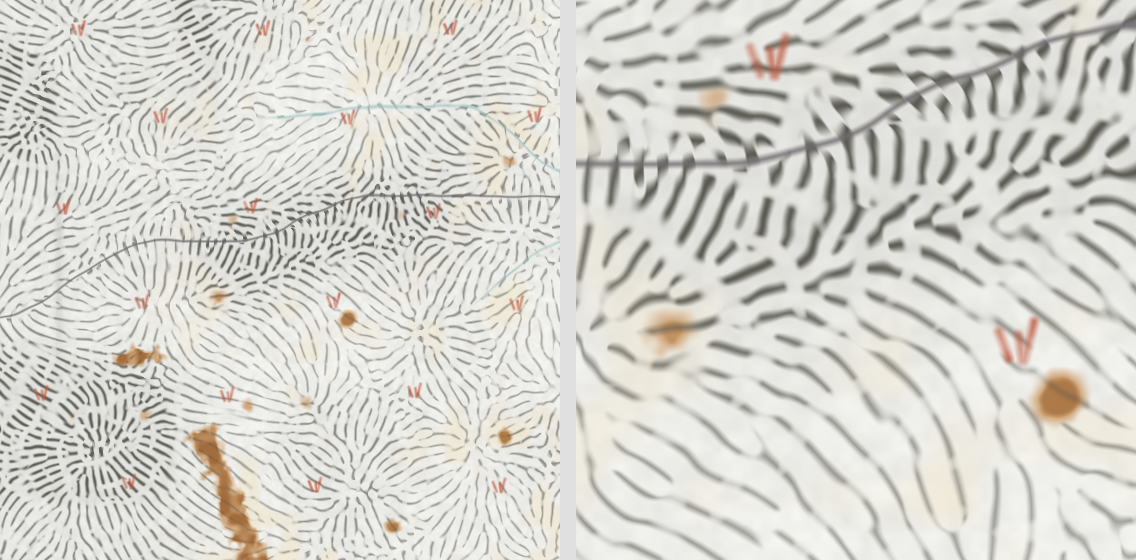
Left: the whole. Right: its middle third, enlarged.
Write a WebGL 1 fragment shader that draws this pattern.

```glsl
precision highp float;

uniform vec2 u_resolution;

const float TAU = 6.2831853;
const float WIDE_PERIOD = 0.0200;   // line spacing on gentle ground
const float TIGHT_PERIOD = 0.0150;  // line spacing on steep ground
const float DASH_PERIOD = 0.044;    // length of a hachure with its gap
const float CELL = 0.022;           // spacing of the stroke kernels
const float SOFTNESS = 0.0027;
const float THIN = 0.0013;          // half widths on gentle and steep ground
const float THICK = 0.0024;
const vec2 MARK_STEP = vec2(0.335, 0.164);
const vec2 SOUTH_SPRING = vec2(0.75, 0.42);
const vec2 WEST_HOLLOW = vec2(0.39, 0.71);
const vec3 PAPER = vec3(0.935, 0.935, 0.92);
const vec3 CREAM = vec3(0.94, 0.90, 0.80);
const vec3 INK = vec3(0.31, 0.31, 0.28);
const vec3 ROAD = vec3(0.43, 0.42, 0.43);
const vec3 WATER = vec3(0.62, 0.77, 0.77);
const vec3 OCHRE = vec3(0.80, 0.62, 0.43);
const vec3 UMBER = vec3(0.62, 0.40, 0.20);
const vec3 RED = vec3(0.74, 0.34, 0.24);

vec2 hash2(vec2 p) {
  vec3 q = fract(p.xyx * vec3(0.1031, 0.1030, 0.0973));
  q += dot(q, q.yzx + 33.33);
  return fract((q.xx + q.yz) * q.zy);
}

float noise(vec2 p) {
  vec2 i = floor(p), f = fract(p);
  f = f * f * f * (f * (f * 6.0 - 15.0) + 10.0);
  return mix(mix(hash2(i).x, hash2(i + vec2(1, 0)).x, f.x),
             mix(hash2(i + vec2(0, 1)).x, hash2(i + vec2(1, 1)).x, f.x), f.y);
}

// Signed distances to the road (x), north stream (y) and south stream (z)
vec3 courses(vec2 p) {
  float road = 0.43 + 0.14 * smoothstep(-0.02, 0.28, p.x) + 0.08 * smoothstep(0.42, 0.66, p.x);
  float north = 0.79 + 0.02 * smoothstep(0.5, 0.7, p.x) - 0.12 * smoothstep(0.83, 1.02, p.x);
  float south = 0.40 + 0.18 * smoothstep(0.72, 1.05, p.x);
  return 0.9 * (p.y - vec3(road, north, south));
}

// Rolling hills with hollows, and valleys cut along the courses
float height(vec2 p) {
  vec2 q = mat2(0.8, 0.6, -0.6, 0.8) * p;
  float hills = 0.50 * noise(q * 2.7 + 17.0) + 0.13 * noise(p * 5.9 + 41.0);
  vec3 cut = exp(-abs(courses(p)) / 0.08);
  cut.yz *= smoothstep(vec2(0.35, 0.66), vec2(0.5, 0.8), p.xx);
  float hollows = 0.34 * exp(-length(p - SOUTH_SPRING) / 0.28)
                + 0.20 * exp(-length(p - WEST_HOLLOW) / 0.14);
  return hills + 0.1 * p.x + 0.25 * p.y - hollows - dot(cut, vec3(0.11, 0.10, 0.08));
}

vec2 slope(vec2 p) {
  const float e = 0.006;
  float h = height(p);
  return vec2(height(p + vec2(e, 0)) - h, height(p + vec2(0, e)) - h) / e + 1e-4;
}

// Steep ground: the road embankment, the western hills and loose patches
float steepness(vec2 p) {
  float bank = exp(-pow((courses(p).x + 0.035) / 0.085, 2.0))
             * smoothstep(0.28, 0.42, p.x) * (1.0 - smoothstep(0.72, 0.95, p.x));
  float west = (1.0 - smoothstep(0.28, 0.46, p.x)) * smoothstep(0.12, 0.24, abs(p.y - 0.55));
  float patches = smoothstep(0.35, 0.8, noise(p * 5.0 + 29.0));
  return clamp(max(bank, west * (0.45 + 0.6 * patches)) + 0.4 * patches, 0.0, 1.0);
}

// Oriented waves summed into stripes running downhill, cut into dashes
float hachures(vec2 p) {
  vec2 home = floor(p / CELL), stripe = vec2(0), dash = vec2(0);
  float total = 0.0, steep = steepness(p);
  for (int j = -2; j <= 2; j++)
    for (int i = -2; i <= 2; i++) {
      vec2 id = home + vec2(i, j);
      vec2 rnd = hash2(id + 91.0);
      vec2 centre = (id + 0.2 + 0.6 * hash2(id + 7.0)) * CELL;
      vec2 d = p - centre, along = normalize(slope(centre));
      float w = max(exp(-dot(d, d) / (CELL * CELL)) - 0.008, 0.0);
      float period = mix(WIDE_PERIOD, TIGHT_PERIOD, steepness(centre));
      float a = TAU * (dot(d, vec2(-along.y, along.x)) / period + rnd.x);
      float b = TAU * (dot(d, along) / DASH_PERIOD + rnd.y);
      stripe += w * vec2(cos(a), sin(a));
      dash += w * vec2(cos(b), sin(b));
      total += w;
    }
  float period = mix(WIDE_PERIOD, TIGHT_PERIOD, steep);
  float across = abs(atan(stripe.y, stripe.x + 1e-6)) / TAU * period;
  float gap = smoothstep(-0.85, -0.35, dash.x / (length(dash) + 0.06 * total));
  gap = mix(1.0, gap, 0.6 + 0.4 * steep);
  float width = mix(THIN, THICK, steep) * (0.75 + 0.5 * noise(p * 70.0));
  float line = 1.0 - smoothstep(width - SOFTNESS, width + SOFTNESS, across);
  return line * gap * smoothstep(0.02, 0.25, length(stripe) / total) * mix(0.55, 0.92, steep);
}

float segment(vec2 p, vec2 a, vec2 b) {
  vec2 d = b - a;
  return length(p - a - d * clamp(dot(p - a, d) / dot(d, d), 0.0, 1.0));
}

float soft(float d, float r, float edge) {
  return 1.0 - smoothstep(r - edge, r + edge, d);
}

// Small tufts of three ticks on a staggered, leaning grid
float tufts(vec2 p) {
  float row = floor((1.037 - p.y) / MARK_STEP.y);
  float shift = 0.14 - 0.016 * row + 0.165 * mod(row, 2.0);
  float col = floor((p.x - shift) / MARK_STEP.x + 0.5);
  vec2 centre = vec2(shift + col * MARK_STEP.x, 0.955 - row * MARK_STEP.y);
  vec2 q = p - centre - 0.012 * (hash2(vec2(col, row) + 5.0) - 0.5);
  float d = segment(q, vec2(-0.011, 0.006), vec2(-0.005, -0.010));
  d = min(d, segment(q, vec2(0.003, -0.011), vec2(0.001, 0.004)));
  d = min(d, segment(q, vec2(0.004, -0.011), vec2(0.010, 0.012)));
  return soft(d, 0.0022, 0.0028) * (0.6 + 0.4 * noise(p * 130.0));
}

// Two ragged smears and scattered spots
float stains(vec2 p) {
  float rag = 0.026 * (noise(p * 42.0) - 0.5) + 0.016 * (noise(p * 110.0) - 0.5);
  float smear = soft(segment(p, vec2(0.365, 0.22), vec2(0.46, -0.02)) + rag, 0.021, 0.010);
  smear = max(smear, soft(segment(p, vec2(0.215, 0.36), vec2(0.275, 0.37)) + rag, 0.011, 0.008));
  vec2 id = floor(p * 6.0), rnd = hash2(id + 63.0);
  vec2 centre = (id + 0.2 + 0.6 * hash2(id + 23.0)) / 6.0;
  float spot = soft(length(p - centre) + 0.5 * rag, 0.004 + 0.007 * rnd.y, 0.007);
  return max(smear * (0.6 + 0.5 * noise(p * 55.0)), spot * step(0.6, rnd.x) * (0.3 + 0.6 * rnd.y));
}

void main() {
  vec2 p = gl_FragCoord.xy / min(u_resolution.x, u_resolution.y);
  float grain = 0.6 * noise(p * 75.0) + 0.4 * noise(p * 170.0) - 0.5;
  vec3 color = PAPER + 0.06 * grain - 0.05 * steepness(p);

  // Aged paper: warm patches and a faint upright crease
  float warm = smoothstep(0.5, 0.85, 0.45 * noise(p * 9.0 + 3.0) + 0.55 * noise(p * 27.0));
  color = mix(color, CREAM, 0.6 * warm * smoothstep(0.2, 0.45, p.x));
  color -= 0.07 * exp(-pow((p.x - 0.105) / 0.008, 2.0)) * soft(abs(p.y - 0.52), 0.16, 0.1);

  float stain = stains(p);
  color = mix(color, mix(OCHRE, UMBER, smoothstep(0.6, 1.0, stain)), min(1.3 * stain, 0.95));
  color = mix(color, INK, hachures(p) * (1.0 - 0.4 * stain));

  // Streams and road
  vec3 d = abs(courses(p) + 0.006 * (noise(p * 24.0) - 0.5));
  float wet = 0.45 + 0.5 * noise(p * 60.0);
  float streams = max(soft(d.y, 0.002, 0.0026) * smoothstep(0.44, 0.52, p.x),
                      soft(d.z, 0.002, 0.0026) * smoothstep(0.82, 0.9, p.x));
  color = mix(color, WATER, streams * wet);
  color = mix(color, ROAD, soft(d.x, 0.0015, 0.0022) * 0.85);
  color = mix(color, RED, 0.85 * tufts(p));
  gl_FragColor = vec4(color, 1.0);
}
```
